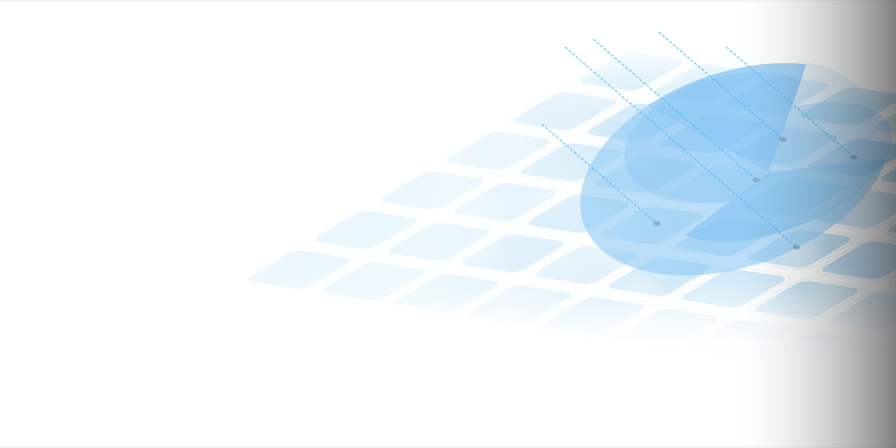
Give the GLSL for this background, as a Shadertoy shader.

```glsl
float px; // size of one pixel, with the canvas height as unit

float fill(float d) { return smoothstep(0.75 * px, -0.75 * px, d); }

float hash(vec2 c) { return fract(sin(dot(c, vec2(127.1, 311.7))) * 43758.5); }

float noise(vec2 p) {
    vec2 c = floor(p), f = fract(p);
    f = f * f * (3.0 - 2.0 * f);
    return mix(mix(hash(c), hash(c + vec2(1, 0)), f.x),
               mix(hash(c + vec2(0, 1)), hash(c + 1.0), f.x), f.y);
}

// Tilted ellipse given by centre, half extents and axis correlation
float ellipse(vec2 p, vec2 center, vec2 halfSize, float tilt) {
    vec2 q = (p - center) / halfSize;
    float r2 = (dot(q, q) - 2.0 * tilt * q.x * q.y) / (1.0 - tilt * tilt);
    return fill((sqrt(r2) - 1.0) * halfSize.y);
}

// Half plane on the left of a ray
float leftOf(vec2 q, vec2 dir) {
    dir = normalize(dir);
    return fill(dir.y * q.x - dir.x * q.y);
}

vec3 drawTiles(vec3 col, vec2 p) {
    vec2 grid = inverse(mat2(0.164, -0.026, 0.148, 0.0885)) * (p - vec2(0.669, 0.398));
    vec2 cell = floor(grid + 0.5);
    if (min(cell.x, cell.y) < 0.0 || cell.y > 5.0) return col;

    vec2 b = abs(grid - cell) - vec2(0.29, 0.27);
    float d = (length(max(b, 0.0)) + min(max(b.x, b.y), 0.0) - 0.12) * 0.1;
    float fade = smoothstep(0.2, 0.42, p.y) * smoothstep(0.93, 0.74, p.y);
    float right = smoothstep(0.9, 1.9, p.x);
    float cloud = 0.5 + 0.35 * noise(p * 14.0) + 0.3 * hash(cell);
    vec3 tint = mix(vec3(0.91, 0.96, 0.99), vec3(0.76, 0.88, 0.96), right);
    col = mix(col, tint, fill(d) * fade * cloud);

    // Fine outline around each tile
    float rim = fill(abs(d - 0.005) - 0.001);
    return mix(col, vec3(0.87, 0.92, 0.96), rim * fade * right * 0.5);
}

vec3 drawPie(vec3 col, vec2 p) {
    vec2 q = p - vec2(1.716, 0.615);
    float leftHalf = leftOf(q, vec2(33, 95));
    float belowRight = 1.0 - leftOf(q, vec2(1, 0.12));
    float disc = ellipse(p, vec2(1.641, 0.622), vec2(0.346, 0.237), 0.322);
    float lobe = ellipse(p, vec2(1.737, 0.616), vec2(0.253, 0.156), 0.485)
               * max(1.0 - leftHalf, leftOf(q, vec2(-74, -55)));
    float inner = ellipse(p, vec2(1.628, 0.693), vec2(0.234, 0.146), 0.278)
                * leftHalf * (1.0 - lobe);
    float wedge = disc * leftHalf * (1.0 - leftOf(q, vec2(-99, 55)));
    float ghost = ellipse(p, vec2(1.797, 0.74), vec2(0.156, 0.122), -0.15)
                * (1.0 - leftHalf);

    col = mix(col, vec3(0.66, 0.83, 0.96), ghost * 0.25);
    col = mix(col, vec3(0.56, 0.79, 0.96), disc * max(leftHalf, belowRight) * 0.6);
    col = mix(col, vec3(0.50, 0.75, 0.95), inner * 0.32);
    col = mix(col, vec3(0.48, 0.75, 0.95), wedge * 0.35);
    float lobeFade = mix(0.65, 0.3, smoothstep(-0.05, 0.25, q.x + 0.4 * q.y));
    return mix(col, vec3(0.52, 0.77, 0.95), lobe * lobeFade);
}

vec3 drawPointers(vec3 col, vec2 p) {
    // Start point and horizontal reach of each dotted line
    vec3 lines[5] = vec3[5](vec3(1.260, 0.896, 0.518), vec3(1.323, 0.914, 0.365),
        vec3(1.469, 0.930, 0.279), vec3(1.620, 0.896, 0.286), vec3(1.208, 0.724, 0.258));
    vec2 slope = vec2(1.0, -0.864), dir = normalize(slope);
    for (int i = 0; i < 5; i++) {
        vec2 q = p - lines[i].xy;
        float along = dot(q, dir), reach = lines[i].z * length(slope);
        float d = abs(dir.x * q.y - dir.y * q.x) - 0.0012;
        d = max(d, max(-along, along - reach));
        float dots = fill((abs(fract(along / 0.0105) - 0.5) - 0.32) * 0.0105);
        col = mix(col, vec3(0.30, 0.74, 0.93), fill(d) * dots * 0.85);
        float knob = ellipse(q, slope * lines[i].z, vec2(0.008, 0.005), 0.0);
        col = mix(col, vec3(0.52, 0.64, 0.74), knob * 0.8);
    }
    return col;
}

void mainImage(out vec4 fragColor, in vec2 fragCoord) {
    px = 1.0 / iResolution.y;
    vec2 p = fragCoord * px;
    vec3 col = drawTiles(vec3(0.995, 1.0, 1.0), p);
    col = drawPie(col, p);
    col = drawPointers(col, p);

    // Shadow along the right side
    float shade = clamp((p.x - 1.64) / 0.36, 0.0, 1.0);
    col *= 1.0 - 0.5 * pow(shade, 1.8);

    // Faint lines at the top and bottom
    col *= 1.0 - 0.05 * fill(min(p.y, 1.0 - p.y) - 0.003);
    fragColor = vec4(col, 1.0);
}
```
